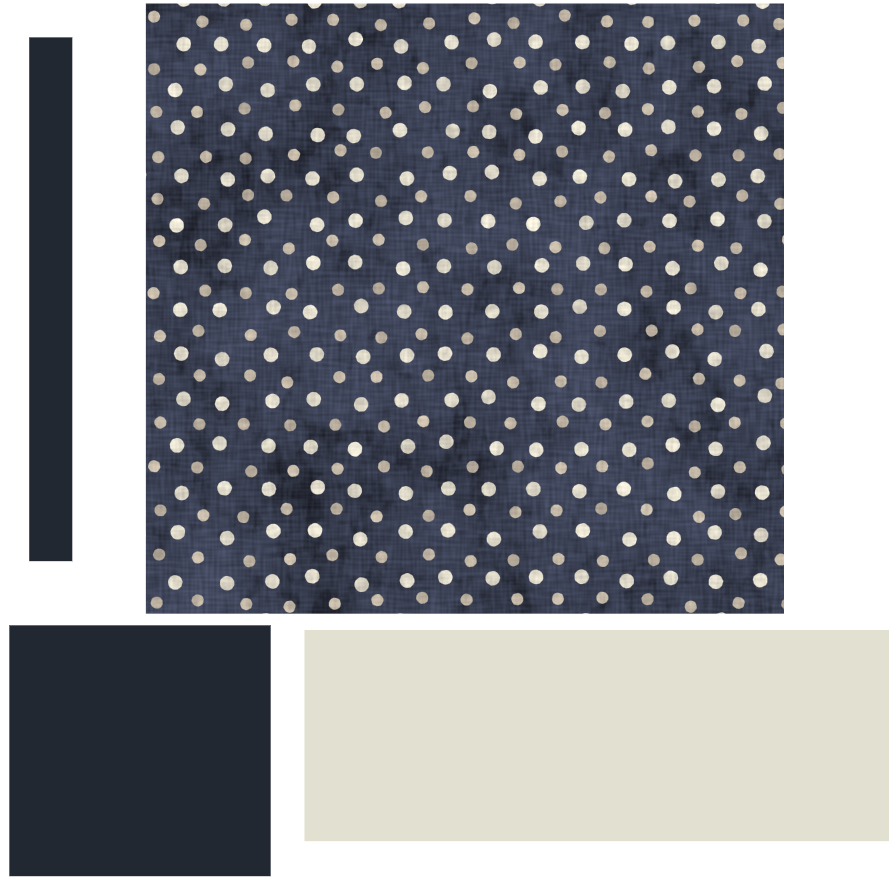
Reproduce this pattern procedurally as a WebGL 1 fragment shader.

```glsl
precision highp float;
// Swatch sheet: worn navy linen with cream and tan polka dots beside plain navy and cream panels.

uniform vec2 u_resolution;

const vec3 PAPER = vec3(1.0);
const vec3 DARK_NAVY = vec3(0.132, 0.155, 0.198);
const vec3 LINEN_NAVY = vec3(0.232, 0.255, 0.330);
const vec3 PANEL_CREAM = vec3(0.887, 0.882, 0.820);
const vec3 DOT_CREAM = vec3(0.870, 0.848, 0.785);
const vec3 DOT_TAN = vec3(0.750, 0.705, 0.640);
const float DOT_CELL = 0.05;

// Two pseudo-random values in 0..1 for a lattice point
vec2 hash2(vec2 cell) {
  vec3 q = fract(cell.xyx * vec3(0.1031, 0.1030, 0.0973));
  q += dot(q, q.yzx + 33.33);
  return fract((q.xx + q.yz) * q.zy);
}

float cornerSlope(vec2 cell, vec2 corner, vec2 local) {
  float angle = 6.2832 * hash2(cell + corner).x;
  return dot(vec2(cos(angle), sin(angle)), local - corner);
}

// Gradient noise, roughly -0.7..0.7
float gradientNoise(vec2 p) {
  vec2 cell = floor(p);
  vec2 f = fract(p);
  vec2 w = f * f * f * (f * (f * 6.0 - 15.0) + 10.0);
  float low = mix(cornerSlope(cell, vec2(0.0), f),
                  cornerSlope(cell, vec2(1.0, 0.0), f), w.x);
  float high = mix(cornerSlope(cell, vec2(0.0, 1.0), f),
                   cornerSlope(cell, vec2(1.0), f), w.x);
  return mix(low, high, w.y);
}

float fbm(vec2 p) {
  float sum = 0.0;
  float gain = 1.0;
  for (int octave = 0; octave < 4; octave++) {
    sum += gain * gradientNoise(p);
    p = p * 2.03 + 17.3;
    gain *= 0.55;
  }
  return sum;
}

// Antialiased coverage of the inside of a distance field
float coverage(float dist, float pixel) {
  return clamp(0.5 - dist / pixel, 0.0, 1.0);
}

// Antialiased rectangle from its lower left and upper right corners
float panel(vec2 p, vec2 lower, vec2 upper, float pixel) {
  vec2 d = abs(p - 0.5 * (lower + upper)) - 0.5 * (upper - lower);
  return coverage(max(d.x, d.y), pixel);
}

// Fine crossed threads, with occasional thicker slubs
float weave(vec2 p) {
  float weft = gradientNoise(p * vec2(38.0, 310.0));
  float warp = gradientNoise(p * vec2(310.0, 38.0) + 91.0);
  float slubs = gradientNoise(p * vec2(14.0, 170.0) + 47.0)
              + gradientNoise(p * vec2(170.0, 14.0) + 23.0);
  return weft + warp + 0.5 * slubs;
}

// Jittered lattice of dots: x is coverage, y a random shade per dot
vec2 dots(vec2 p, vec2 offset, float radius, float seed, float pixel) {
  vec2 q = (p - offset) / DOT_CELL + 0.5;
  vec2 cell = floor(q);
  vec2 jitter = (hash2(cell + seed) - 0.5) * 0.22;
  vec2 local = (fract(q) - 0.5 - jitter) * DOT_CELL;
  float frayed = radius + 0.0006 * gradientNoise(p * 260.0);
  float shade = hash2(cell + seed + 31.0).x;
  return vec2(coverage(length(local) - frayed, pixel * 1.2), shade);
}

vec3 printedLinen(vec2 p, float pixel) {
  float threads = weave(p);
  float clouds = fbm(p * vec2(7.0, 5.5) + 3.0);
  float scuffs = fbm(p * vec2(42.0, 30.0) + 60.0);
  float worn = smoothstep(0.1, 0.75, scuffs - 0.6 * clouds);
  vec3 color = LINEN_NAVY * (1.0 + 0.26 * clouds + 0.20 * threads - 0.22 * worn);

  // Dots carry their own stains and a fainter weave
  float stain = 1.0 + 0.10 * fbm(p * 75.0) + 0.07 * threads;
  vec2 large = dots(p, vec2(0.0, 0.003), 0.0081, 5.0, pixel);
  vec2 small = dots(p, vec2(0.025, 0.0275), 0.0067, 71.0, pixel);
  color = mix(color, DOT_CREAM * stain * mix(0.95, 1.06, large.y), large.x);
  return mix(color, DOT_TAN * stain * mix(0.93, 1.07, small.y), small.x);
}

void main() {
  float pixel = 1.0 / min(u_resolution.x, u_resolution.y);
  vec2 p = gl_FragCoord.xy * pixel;

  // Plain panels around the printed cloth
  vec3 color = PAPER;
  float bar = panel(p, vec2(0.0326, 0.3737), vec2(0.0807, 0.9583), pixel);
  float block = panel(p, vec2(0.0104, 0.0221), vec2(0.3021, 0.3021), pixel);
  float cream = panel(p, vec2(0.3398, 0.0612), vec2(0.9922, 0.2969), pixel);
  float cloth = panel(p, vec2(0.1628, 0.3151), vec2(0.8750, 0.9961), pixel);
  color = mix(color, DARK_NAVY, max(bar, block));
  color = mix(color, PANEL_CREAM, cream);
  color = mix(color, printedLinen(p, pixel), cloth);

  gl_FragColor = vec4(color, 1.0);
}
```
